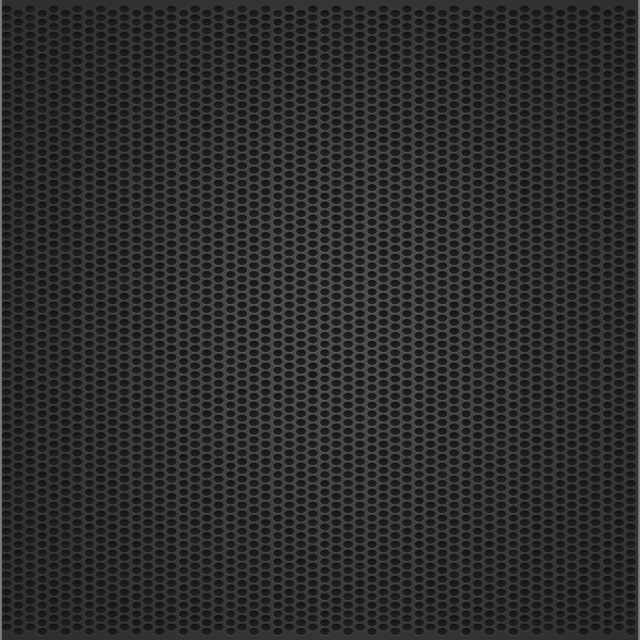
This texture is drawn by a Shadertoy shader. Its source:

```glsl
#define COLUMNS 54.0
#define ROWS 72.0
#define PITCH vec2(0.0184, 0.0136)
#define FIRST_HOLE vec2(0.0104, 0.0143)
#define HOLE_RADIUS vec2(0.0077, 0.0054)
#define LIGHT_CENTRE vec2(0.53, 0.50)
#define HOLE_TONE 0.112
#define METAL_DARK 0.175
#define METAL_LIT 0.285
#define RIM_GAIN 0.085
#define EDGE_LINE 0.0028
#define SOFTNESS 0.0011

// Sine-free hash of a cell index
float hash12(vec2 cell) {
    vec3 q = fract(vec3(cell.xyx) * 0.1031);
    q += dot(q, q.yzx + 33.33);
    return fract((q.x + q.y) * q.z);
}

// Approximate signed distance to an ellipse
float ellipseDistance(vec2 p, vec2 radius) {
    float k0 = length(p / radius);
    float k1 = length(p / (radius * radius));
    return k0 * (k0 - 1.0) / max(k1, 0.001);
}

void mainImage(out vec4 fragColor, in vec2 fragCoord) {
    vec2 uv = fragCoord / iResolution.xy;
    vec2 pos = vec2(uv.x, 1.0 - uv.y);
    float pixel = 1.0 / min(iResolution.x, iResolution.y);
    float blur = max(0.75 * pixel, SOFTNESS);

    // Staggered grid: odd columns drop by half a row
    vec2 grid = (pos - FIRST_HOLE) / PITCH;
    float column = clamp(floor(grid.x + 0.5), 0.0, COLUMNS - 1.0);
    float stagger = 0.5 * mod(column, 2.0);
    float row = clamp(floor(grid.y - stagger + 0.5), 0.0, ROWS - 1.0);
    vec2 local = (grid - vec2(column, row + stagger)) * PITCH;

    // Every fourth column is slightly narrower and shifted
    float narrow = step(2.5, mod(column, 4.0));
    local.x -= 0.0004 * narrow;
    vec2 radius = HOLE_RADIUS - vec2(0.0005 * narrow, 0.0);
    float dist = ellipseDistance(local, radius);

    // Sheet metal under a soft central light
    vec2 fromLight = (pos - LIGHT_CENTRE) * vec2(1.1, 1.0);
    float light = exp(-5.0 * dot(fromLight, fromLight));
    float metal = mix(METAL_DARK, METAL_LIT, light);

    // Bright rim on the lower side of each hole
    float lower = smoothstep(-0.4, 0.9, local.y / radius.y);
    float rim = exp(-pow((dist - 0.0009) / 0.0011, 2.0));
    metal += RIM_GAIN * rim * (0.25 + 0.75 * lower) * (0.35 + 0.65 * light);
    metal += 0.02 * narrow * rim * step(local.x, 0.0);

    // Hole floor, shaded under its upper edge
    float shade = smoothstep(0.3, -0.9, local.y / radius.y);
    float variation = hash12(vec2(column, row)) - 0.5;
    float hole = HOLE_TONE + 0.012 * light - 0.04 * shade + 0.016 * variation;
    float tone = mix(hole, metal, smoothstep(-blur, blur, dist));

    // Pale lines along the left and right sides
    float side = min(pos.x, 1.0 - pos.x);
    tone = mix(0.5, tone, smoothstep(EDGE_LINE - blur, EDGE_LINE + blur, side));

    fragColor = vec4(vec3(tone), 1.0);
}
```
